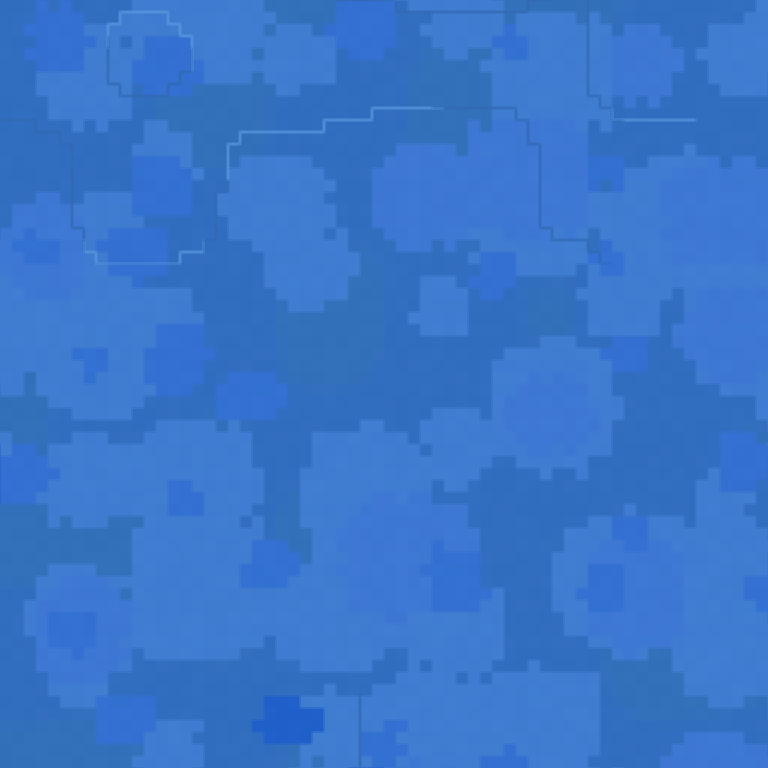
Write a three.js fragment shader that draws this pattern.

```glsl
// Blue camouflage of stepped, overlapping blobs on a coarse square grid, with faint broken contour lines.
varying vec2 vUv;

const float CELLS = 64.0;          // squares across the canvas
const float EDGE_SOFTNESS = 0.0012;
const float RIM_JITTER = 0.9;      // rim roughness, in squares
const float LINE_WIDTH = 0.13;     // contour half width, in squares
const float GRAIN = 0.008;

const vec3 DARK = vec3(0.195, 0.430, 0.750);
const vec3 DARK_TEAL = vec3(0.200, 0.440, 0.730);
const vec3 LIGHT = vec3(0.250, 0.490, 0.820);
const vec3 MEDIUM = vec3(0.240, 0.470, 0.830);
const vec3 VIVID = vec3(0.200, 0.440, 0.820);
const vec3 DEEP = vec3(0.120, 0.375, 0.790);
const vec3 LINE_PALE = vec3(0.340, 0.600, 0.870);
const vec3 LINE_DIM = vec3(0.190, 0.410, 0.700);

float hash(vec2 p, float seed) {
  vec3 q = fract(vec3(p.xyx) * vec3(0.1031, 0.1030, 0.0973) + seed * 0.137);
  q += dot(q, q.yzx + 33.33);
  return fract((q.x + q.y) * q.z);
}

float noise(vec2 p, float seed) {
  vec2 i = floor(p);
  vec2 f = fract(p);
  f = f * f * (3.0 - 2.0 * f);
  float low = mix(hash(i, seed), hash(i + vec2(1.0, 0.0), seed), f.x);
  float high = mix(hash(i + vec2(0.0, 1.0), seed), hash(i + 1.0, seed), f.x);
  return mix(low, high, f.y);
}

// Scattered round-to-square blobs; positive inside, measured in squares.
float blobs(vec2 square, float count, vec2 radii, float presence, float stretch, float seed) {
  vec2 p = (square + 0.5) / CELLS * count;
  vec2 home = floor(p);
  float inside = -1.0;
  for (int y = -1; y <= 1; y++) {
    for (int x = -1; x <= 1; x++) {
      vec2 id = home + vec2(float(x), float(y));
      if (hash(id, seed) > presence) continue;
      vec2 center = id + 0.1 + 0.8 * vec2(hash(id, seed + 1.0), hash(id, seed + 2.0));
      vec2 d = abs(p - center);
      d *= hash(id, seed + 3.0) < 0.5 ? vec2(stretch, 1.0) : vec2(1.0, stretch);
      float boxy = 0.5 * hash(id, seed + 4.0);
      float dist = mix(length(d), 1.1 * max(d.x, d.y), boxy);
      inside = max(inside, mix(radii.x, radii.y, hash(id, seed + 5.0)) - dist);
    }
  }
  return inside * CELLS / count + RIM_JITTER * (hash(square, seed + 6.0) - 0.5);
}

// Side of a wandering boundary on which a square lies.
float side(vec2 square) {
  return step(0.5, noise(square * 0.085, 41.0));
}

// Contour drawn along the borders between squares on opposite sides.
float contour(vec2 grid, vec2 square) {
  vec2 f = fract(grid) - 0.5;
  vec2 nearEdge = step(0.5 - LINE_WIDTH, abs(f));
  float here = side(square);
  float across = abs(here - side(square + vec2(sign(f.x), 0.0)));
  float above = abs(here - side(square + vec2(0.0, sign(f.y))));
  float gate = step(0.56, noise(square * 0.06, 47.0));
  return gate * max(nearEdge.x * across, nearEdge.y * above);
}

vec3 pattern(vec2 uv) {
  vec2 grid = uv * CELLS;
  vec2 square = floor(grid);

  // Ground in two close dark tones
  float teal = smoothstep(0.54, 0.66, noise(square * 0.11, 31.0));
  vec3 color = mix(DARK, DARK_TEAL, teal);

  // Large pale blobs, then smaller and stronger ones
  if (blobs(square, 6.0, vec2(0.22, 0.68), 1.0, 1.1, 3.0) > 0.0) color = LIGHT;
  if (blobs(square, 5.0, vec2(0.20, 0.50), 0.45, 1.15, 11.0) > 0.0) color = MEDIUM;
  if (blobs(square, 7.0, vec2(0.14, 0.34), 0.50, 1.1, 19.0) > 0.0) color = VIVID;
  if (blobs(square, 6.0, vec2(0.20, 0.32), 0.05, 1.6, 61.0) > 0.0) color = DEEP;
  color += GRAIN * (hash(square, 53.0) - 0.5);

  // Broken hairlines
  float pale = step(0.45, noise(square * 0.09, 59.0));
  return mix(color, mix(LINE_DIM, LINE_PALE, pale), 0.7 * contour(grid, square));
}

void main() {
  // Four samples soften the steps
  vec3 color = vec3(0.0);
  for (int i = 0; i < 4; i++) {
    float k = float(i);
    vec2 corner = vec2(mod(k, 2.0), floor(k * 0.5)) - 0.5;
    color += pattern(vUv + corner * EDGE_SOFTNESS * 2.0);
  }
  gl_FragColor = vec4(color * 0.25, 1.0);
}
```
